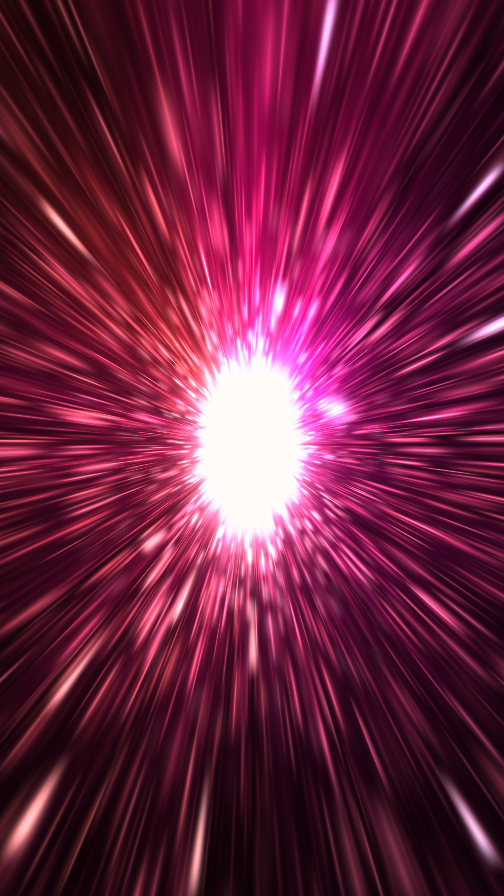
Reproduce this background procedurally as a Shadertoy shader.

```glsl
// A burst of light racing out of a white oval core, in crimson and magenta.
// Tinted sectors form the backdrop; hashed polar cells make the fine rays and
// pale sparks, and a short list of radial flares adds the large bright dashes.

const float TAU = 6.2831853;
const vec2 CENTER = vec2(0.496, 0.504);     // fraction of the canvas
const vec2 OVAL = vec2(1.75, 1.0);          // narrows core and halo
const float CORE_RADIUS = 0.098;            // unit: canvas height
const float HALO_FALLOFF = 0.062;
const int RAY_LAYERS = 6;
const float RAY_GAIN = 0.52;
const float SPARK_GAIN = 1.1;

const vec3 PLUM = vec3(0.17, 0.008, 0.11);
const vec3 MAROON = vec3(0.24, 0.02, 0.10);
const vec3 CRIMSON = vec3(0.56, 0.02, 0.27);
const vec3 RUST = vec3(0.32, 0.06, 0.07);
const vec3 EMBER = vec3(0.88, 0.32, 0.22);
const vec3 ROSE = vec3(0.82, 0.20, 0.46);
const vec3 MAGENTA = vec3(0.85, 0.08, 0.66);
const vec3 SALMON = vec3(1.0, 0.72, 0.68);
const vec3 LILAC = vec3(0.90, 0.80, 1.0);
const vec3 WHITE = vec3(1.0, 0.99, 0.97);

// Flares: middle x, y from the core, half length, half width
const int FLARE_COUNT = 12;
const vec4 FLARES[FLARE_COUNT] = vec4[](
    vec4(0.082, 0.439, 0.085, 0.009), vec4(-0.198, 0.230, 0.055, 0.007),
    vec4(0.262, 0.126, 0.045, 0.010), vec4(0.249, 0.276, 0.055, 0.007),
    vec4(-0.235, -0.400, 0.070, 0.013), vec4(-0.190, -0.250, 0.060, 0.007),
    vec4(-0.055, -0.430, 0.085, 0.008), vec4(0.242, -0.414, 0.065, 0.010),
    vec4(0.003, -0.212, 0.045, 0.007), vec4(-0.070, -0.160, 0.045, 0.007),
    vec4(-0.105, -0.105, 0.022, 0.009), vec4(0.031, 0.152, 0.032, 0.009));

float hash(vec2 p) {
    return fract(sin(dot(p, vec2(127.1, 311.7))) * 43758.5453);
}

// Smooth bump around a direction
float sector(float angle, float middle, float width) {
    float d = mod(angle - middle + 0.5 * TAU, TAU) - 0.5 * TAU;
    return exp(-d * d / (width * width));
}

// Smooth noise around the circle, without a seam
float ringNoise(float angle, float count) {
    float a = fract(angle / TAU) * count;
    float i = floor(a);
    float f = smoothstep(0.0, 1.0, a - i);
    return mix(hash(vec2(i, count)), hash(vec2(mod(i + 1.0, count), count)), f);
}

// One polar layer: x is the tapered dash, y its strength, z its hue
vec3 dashes(float angle, float r, float lanes, float density, float seed) {
    float a = fract(angle / TAU) * lanes;
    float z = log(r) * density + 9.0 * hash(vec2(floor(a), seed));
    vec2 id = vec2(floor(a), floor(z) + seed);
    float across = 1.0 - abs(2.0 * fract(a) - 1.0);
    float along = smoothstep(0.0, 0.45, fract(z)) * smoothstep(1.0, 0.6, fract(z));
    float lanePixels = TAU * r / lanes * iResolution.y;
    float shape = along * across * across * smoothstep(0.4, 2.0, lanePixels);
    return vec3(shape, hash(id + 3.7), hash(id + 8.1));
}

// Coloured rays whose strongest members turn pale
vec3 rays(float angle, float r, vec3 tint) {
    vec3 sum = vec3(0.0);
    float lanes = 64.0;
    for (int i = 0; i < RAY_LAYERS; i++) {
        vec3 d = dashes(angle, r, lanes, 2.4, float(i) * 17.0);
        vec3 color = mix(tint, mix(EMBER, ROSE, d.z), 0.6);
        sum += d.x * (color * pow(d.y, 3.5) + SALMON * 0.7 * pow(d.y, 16.0));
        lanes = floor(lanes * 1.45);
    }
    return sum;
}

void mainImage(out vec4 fragColor, in vec2 fragCoord) {
    vec2 p = (fragCoord - CENTER * iResolution.xy) / iResolution.y;
    float r = max(length(p), 1e-4);
    float oval = length(p * OVAL);
    float angle = atan(p.y, p.x);

    // Sector tints, darkening outward
    float upper = sector(angle, 1.46, 0.36);
    float leftUpper = sector(angle, 2.10, 0.42);
    float warm = smoothstep(0.12, -0.16, p.x);
    vec3 base = mix(PLUM, MAROON, 0.6 * warm);
    base = mix(base, RUST, 0.8 * leftUpper);
    base = mix(base, CRIMSON, upper);
    float fan = 0.5 + 0.5 * ringNoise(angle, 90.0) + 0.4 * ringNoise(angle, 310.0);
    float fade = mix(1.5, 0.35, smoothstep(0.08, 0.50, r));
    vec3 color = base * fan * mix(fade, 1.05, 0.55 * upper);

    // Fine rays, then pale sparks crowding the core
    vec3 tint = mix(mix(ROSE, EMBER, 0.65 * warm), MAGENTA, 0.75 * sector(angle, 0.9, 0.6));
    color += rays(angle, r, tint) * RAY_GAIN * mix(1.5, 0.6, smoothstep(0.1, 0.48, r));
    float crowd = exp(-max(oval - CORE_RADIUS, 0.0) / 0.085);
    for (int i = 0; i < 3; i++) {
        vec3 d = dashes(angle, r, 58.0 + 26.0 * float(i), 5.0, 131.0 + 29.0 * float(i));
        color += mix(SALMON, WHITE, d.z) * SPARK_GAIN * d.x * smoothstep(0.6, 0.95, d.y) * crowd;
    }

    // Halo with a magenta lobe to the upper right
    float spikes = ringNoise(angle, 56.0) + 0.6 * ringNoise(angle, 140.0) - 0.8;
    float edge = oval - CORE_RADIUS - 0.022 * spikes;
    color += tint * 0.62 * exp(-max(edge, 0.0) / HALO_FALLOFF);
    vec2 lobe = (p - vec2(0.070, 0.070)) / vec2(0.050, 0.095);
    color += MAGENTA * 0.38 * exp(-dot(lobe, lobe));
    vec2 spark = (p - vec2(0.095, 0.040)) / vec2(0.015, 0.013);
    color += LILAC * exp(-dot(spark, spark));

    // Large flares, brightest toward the outer end
    for (int i = 0; i < FLARE_COUNT; i++) {
        vec4 flare = FLARES[i];
        vec2 dir = normalize(flare.xy);
        vec2 d = p - flare.xy;
        float u = dot(d, dir) / flare.z;
        float v = dot(d, vec2(-dir.y, dir.x)) / (flare.w * (0.75 + 0.3 * clamp(u, -1.0, 1.0)));
        float glow = smoothstep(-1.1, 0.3, u) * smoothstep(1.2, 0.4, u) * exp(-1.8 * v * v);
        vec3 hue = mix(SALMON, LILAC, smoothstep(-0.05, 0.2, p.x + 0.3 * p.y));
        color += hue * 0.95 * glow;
    }

    // White core and its soft bloom
    color += WHITE * 0.65 * exp(-max(edge, 0.0) / 0.024);
    color = mix(color, WHITE, smoothstep(0.012, -0.012, edge));
    fragColor = vec4(clamp(color, 0.0, 1.0), 1.0);
}
```
